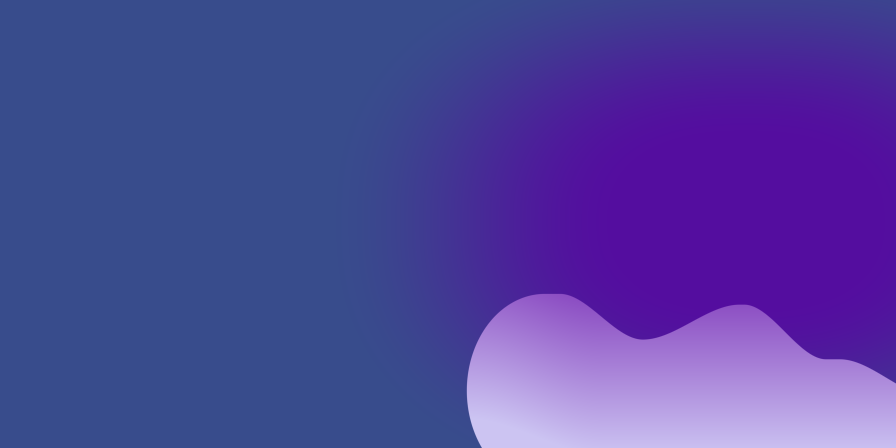
Give the GLSL for this background, as a WebGL 2 fragment shader.

```glsl
#version 300 es
precision highp float;
// Blue backdrop with a soft violet glow and a pale lilac wavy blob at the lower right.

#define BACKDROP vec3(0.220, 0.298, 0.550)
#define GLOW_COLOR vec3(0.330, 0.050, 0.625)
#define GLOW_CENTER vec2(1.665, 0.505)
#define GLOW_RADII vec2(0.95, 0.625)
#define GLOW_CORE 0.28
#define GLOW_SQUARENESS 2.4
#define BLOB_DEEP vec3(0.530, 0.270, 0.750)
#define BLOB_PALE vec3(0.800, 0.770, 0.950)
#define CAP_CENTER vec2(1.216, 0.128)
#define CAP_RADII vec2(0.174, 0.216)

uniform vec2 u_resolution;
out vec4 fragColor;

// Strength of the glow: a softly squared ellipse, flat at its core.
float glowStrength(vec2 p) {
  vec2 q = abs(p - GLOW_CENTER) / GLOW_RADII;
  float d = pow(pow(q.x, GLOW_SQUARENESS) + pow(q.y, GLOW_SQUARENESS), 1.0 / GLOW_SQUARENESS);
  return 1.0 - smoothstep(GLOW_CORE, 1.0, d);
}

// Upper outline of the blob: a chain of smooth falls and rises.
float crestHeight(float x) {
  float h = CAP_CENTER.y + CAP_RADII.y;
  h -= 0.102 * smoothstep(1.250, 1.435, x);
  h += 0.078 * smoothstep(1.435, 1.651, x);
  h -= 0.122 * smoothstep(1.661, 1.844, x);
  h -= 0.083 * smoothstep(1.875, 2.083, x);
  return h;
}

// Approximate signed distance to the blob, negative inside.
float blobDistance(vec2 p) {
  vec2 q = p - CAP_CENTER;
  if (q.x < 0.0) {
    // Rounded left end
    float k = length(q / CAP_RADII);
    float gradient = length(q / (CAP_RADII * CAP_RADII));
    return k * (k - 1.0) / max(gradient, 1e-4);
  }
  // Wavy top, corrected for its slope
  float eps = 0.002;
  float slope = (crestHeight(p.x + eps) - crestHeight(p.x - eps)) / (2.0 * eps);
  return (p.y - crestHeight(p.x)) / sqrt(1.0 + slope * slope);
}

// Fill of the blob: paler toward the bottom and the left end.
vec3 blobColor(vec2 p) {
  float depth = (0.349 - p.y) / 0.365;
  float leftLight = 0.22 * (1.0 - smoothstep(1.04, 1.35, p.x));
  return mix(BLOB_DEEP, BLOB_PALE, clamp(depth + leftLight, 0.0, 1.0));
}

void main() {
  vec2 p = gl_FragCoord.xy / u_resolution.y;
  float pixel = 1.0 / u_resolution.y;

  vec3 color = mix(BACKDROP, GLOW_COLOR, glowStrength(p));
  float coverage = 1.0 - smoothstep(-0.7 * pixel, 0.7 * pixel, blobDistance(p));
  color = mix(color, blobColor(p), coverage);

  fragColor = vec4(color, 1.0);
}
```
